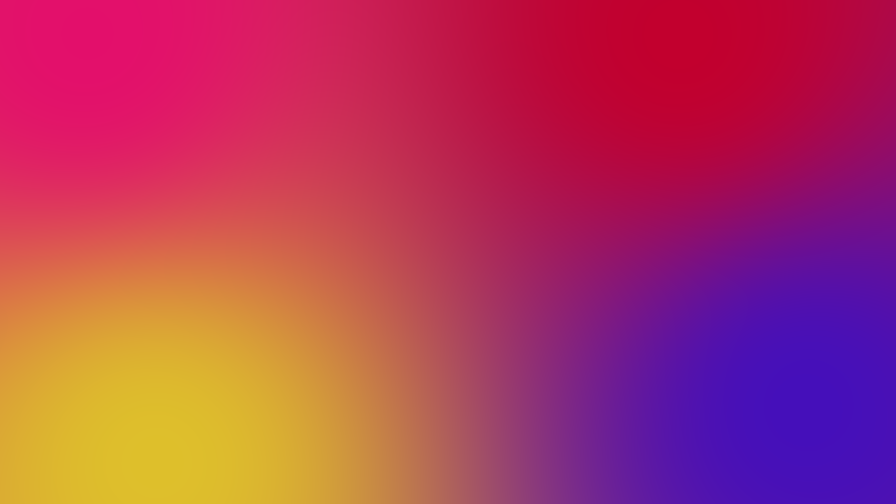
This background is drawn by a Shadertoy shader. Its source:

```glsl
// A soft four-colour mesh gradient: pink, crimson, gold and indigo.
// Each colour sits at an anchor point, and every spot on the canvas takes
// the average of all four, weighted by inverse distance.

const float FALLOFF = 2.4;

// Adds one anchor: rgb gathers weighted colour, a gathers the weight.
void addAnchor(inout vec4 blend, vec2 p, vec2 anchor, vec3 color) {
    float weight = pow(max(distance(p, anchor), 0.001), -FALLOFF);
    blend += vec4(color, 1.0) * weight;
}

void mainImage(out vec4 fragColor, in vec2 fragCoord) {
    // Canvas height is 1, width is 16:9
    vec2 p = fragCoord / iResolution.xy * vec2(16.0 / 9.0, 1.0);

    vec4 blend = vec4(0.0);
    addAnchor(blend, p, vec2(0.174, 0.930), vec3(0.89, 0.06, 0.42)); // pink
    addAnchor(blend, p, vec2(1.350, 0.925), vec3(0.76, 0.00, 0.18)); // crimson
    addAnchor(blend, p, vec2(0.312, 0.085), vec3(0.87, 0.75, 0.17)); // gold
    addAnchor(blend, p, vec2(1.597, 0.190), vec3(0.27, 0.06, 0.73)); // indigo

    fragColor = vec4(blend.rgb / blend.a, 1.0);
}
```
